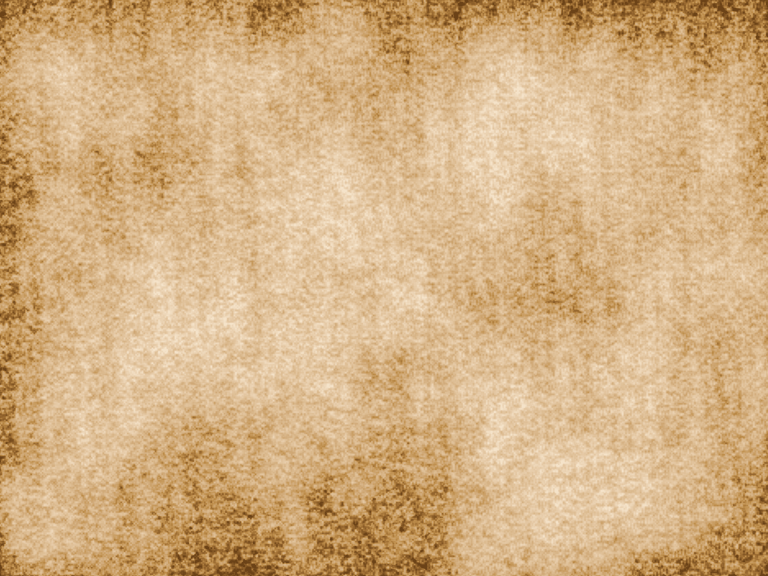
This texture is drawn by a Shadertoy shader. Its source:

```glsl
// Aged parchment: soft clouds, ragged stains, vertical wear and fine grain
// add up to one tone value, darkened towards the edges.
// A ramp from burnt brown to pale cream then colours that tone.

#define CLOUD_SCALE 3.2
#define CLOUD_GAIN 4.6
#define STAIN_SCALE 9.0
#define STAIN_GAIN 3.0
#define STREAK_GAIN 0.75
#define GRAIN_SCALE 185.0
#define GRAIN_GAIN 2.1
#define FLECK_GAIN 1.1
#define EDGE_WIDTH 0.065
#define EDGE_GAIN 1.6
#define TONE_BIAS 0.46

float hash(vec2 cell) {
    return fract(sin(dot(cell, vec2(127.1, 311.7))) * 43758.5453);
}

// Smooth value noise in 0..1
float noise(vec2 p) {
    vec2 cell = floor(p);
    vec2 f = fract(p);
    f = f * f * (3.0 - 2.0 * f);
    float low = mix(hash(cell), hash(cell + vec2(1.0, 0.0)), f.x);
    float high = mix(hash(cell + vec2(0.0, 1.0)), hash(cell + 1.0), f.x);
    return mix(low, high, f.y);
}

// Layered noise; a larger roughness keeps more fine detail
float fbm(vec2 p, float roughness) {
    const mat2 turn = mat2(0.8, 0.6, -0.6, 0.8);
    float sum = 0.0, weight = 1.0, total = 0.0;
    for (int i = 0; i < 5; i++) {
        sum += weight * noise(p);
        total += weight;
        weight *= roughness;
        p = turn * p * 2.03 + 17.3;
    }
    return sum / total;
}

// Tone is about -3 (burnt) to 3 (pale), with 0 as the middle tan
vec3 parchmentRamp(float tone) {
    const float stops[8] = float[8](-3.4, -1.96, -1.2, -0.6, 0.0, 0.67, 1.55, 2.9);
    const vec3 tints[8] = vec3[8](
        vec3(0.42, 0.26, 0.09), vec3(0.62, 0.43, 0.20),
        vec3(0.74, 0.55, 0.29), vec3(0.79, 0.62, 0.39),
        vec3(0.82, 0.67, 0.48), vec3(0.86, 0.73, 0.56),
        vec3(0.90, 0.79, 0.65), vec3(0.96, 0.89, 0.79));
    vec3 color = tints[0];
    for (int i = 1; i < 8; i++) {
        float k = clamp((tone - stops[i - 1]) / (stops[i] - stops[i - 1]), 0.0, 1.0);
        color = mix(color, tints[i], k);
    }
    return color;
}

void mainImage(out vec4 fragColor, in vec2 fragCoord) {
    vec2 p = fragCoord / iResolution.y;
    vec2 size = vec2(iResolution.x / iResolution.y, 1.0);

    // Broad clouds and rough-edged stains, slightly taller than wide
    float clouds = fbm(p * vec2(1.1, 0.9) * CLOUD_SCALE + 4.7, 0.5) - 0.5;
    float stains = fbm(p * vec2(1.15, 0.9) * STAIN_SCALE + 31.0, 0.72) - 0.5;

    // Vertical wear and a faint horizontal weave
    float streaks = noise(p * vec2(48.0, 4.0) + 9.0) - 0.5;
    float weave = noise(p * vec2(55.0, 170.0) + 63.0) - 0.5;

    // Fine grain in two sizes
    float grain = noise(p * vec2(0.9, 1.1) * GRAIN_SCALE) - 0.5;
    grain += 0.7 * (noise(p.yx * GRAIN_SCALE * 1.9 + 23.0) - 0.5);

    // Burnt borders, deepest in the corners and broken up by noise
    vec2 border = min(p, size - p);
    vec2 falloff = exp(-border / EDGE_WIDTH);
    float ragged = 0.3 + 1.4 * fbm(p * 6.0 + 51.0, 0.65);
    float burn = (falloff.x + falloff.y) * ragged;

    float tone = TONE_BIAS + CLOUD_GAIN * clouds + STAIN_GAIN * stains
        + STREAK_GAIN * (streaks + weave) - EDGE_GAIN * burn;

    // Dark areas carry stronger grain and small dark flecks
    float wear = smoothstep(0.8, -1.6, tone);
    float fleck = smoothstep(0.58, 0.85, noise(p * 120.0 + 77.0));
    tone += GRAIN_GAIN * grain * (0.85 + 0.4 * wear) - FLECK_GAIN * fleck * wear;

    fragColor = vec4(parchmentRamp(tone), 1.0);
}
```
